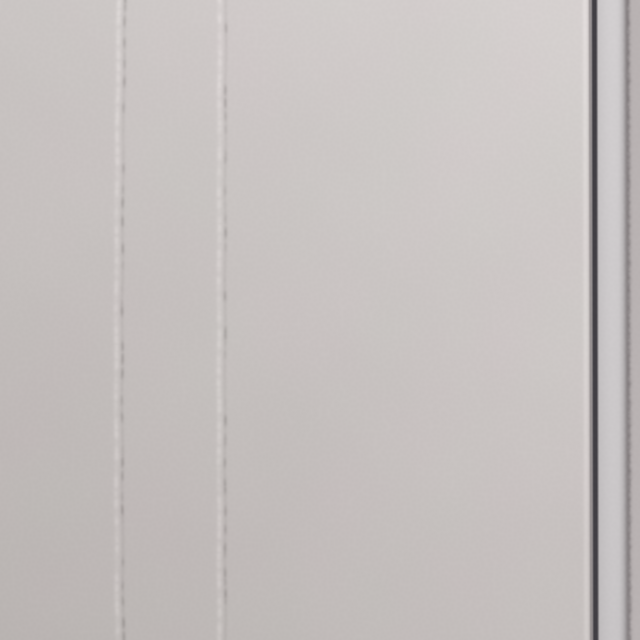
Reproduce this texture procedurally as a Shadertoy shader.

```glsl
// Pale painted panel with two fine raised seams and a dark grooved trim at the right edge.

// Panel shading at the four corners
const vec3 TOP_LEFT     = vec3(0.795, 0.775, 0.769);
const vec3 TOP_RIGHT    = vec3(0.840, 0.819, 0.815);
const vec3 BOTTOM_LEFT  = vec3(0.724, 0.702, 0.694);
const vec3 BOTTOM_RIGHT = vec3(0.776, 0.755, 0.748);

// Seams: x of the bright ridge, and the offset of its shadow
const float SEAM_A = 0.1815;
const float SEAM_B = 0.3422;
const float SEAM_SHADOW = 0.0095;
const float SEAM_WIDTH = 0.0042;

// Trim, from left to right
const float LIP_X    = 0.9150;
const float HAIR_X   = 0.9228;
const float GROOVE_X = 0.9296;
const float STRIP_X  = 0.9350;
const float CREASE_X = 0.9810;
const vec3 GROOVE_COLOR = vec3(0.255, 0.245, 0.265);
const vec3 HAIR_COLOR   = vec3(0.540, 0.515, 0.520);
const vec3 STRIP_COLOR  = vec3(0.765, 0.752, 0.757);
const vec3 CREASE_COLOR = vec3(0.500, 0.475, 0.480);
const vec3 EDGE_COLOR   = vec3(0.725, 0.700, 0.700);

const float MOTTLE = 0.005;
const float GRAIN  = 0.010;

vec2 hash2(vec2 p) {
    vec3 q = fract(p.xyx * vec3(0.1031, 0.1030, 0.0973));
    q += dot(q, q.yzx + 33.33);
    return fract((q.xx + q.yz) * q.zy);
}

// Distance to the nearest scattered cell point
float cellular(vec2 p) {
    vec2 cell = floor(p);
    float nearest = 2.0;
    for (int j = -1; j <= 1; j++) {
        for (int i = -1; i <= 1; i++) {
            vec2 id = cell + vec2(i, j);
            nearest = min(nearest, length(id + hash2(id + 50.0) - p));
        }
    }
    return nearest;
}

// Broad soft variation from layered sines
float mottle(vec2 p) {
    float sum = 0.0, gain = 0.5;
    for (int i = 0; i < 4; i++) {
        sum += gain * sin(p.x + 1.7 * sin(p.y * 0.8)) * cos(p.y - 0.6 * p.x);
        p = mat2(1.3, 1.1, -1.1, 1.3) * p + 2.1;
        gain *= 0.7;
    }
    return sum;
}

// Soft vertical line centred on x = 0
float line(float x, float width) {
    return exp(-x * x / (width * width));
}

vec3 addSeam(vec3 color, vec2 uv, float x, float bow, float seed) {
    float wobble = 0.0005 * sin(uv.y * 43.0 + seed);
    float bend = bow * (uv.y - 0.4) * (uv.y - 0.4);
    float d = uv.x - x - wobble - bend;
    float beads = cellular(vec2(seed, uv.y * 65.0));
    float breaks = cellular(vec2(seed + 9.0, uv.y * 42.0));
    float ridge = 0.022 + 0.034 * smoothstep(0.75, 0.1, beads);
    float shade = 0.026 + 0.070 * smoothstep(0.55, 0.05, breaks);
    color += ridge * line(d, SEAM_WIDTH);
    return color - shade * line(d - SEAM_SHADOW, SEAM_WIDTH * 0.75);
}

vec3 addTrim(vec3 color, vec2 uv, float roughness) {
    float x = uv.x - 0.0020 * (0.5 - uv.y);
    // Rounded strip right of the groove
    float across = clamp((x - STRIP_X) / (CREASE_X - STRIP_X), 0.0, 1.0);
    vec3 strip = STRIP_COLOR + 0.040 * sin(across * 3.14159) + 0.040 * (uv.y - 0.5);
    strip -= 0.10 * smoothstep(0.65, 1.0, across);
    strip = mix(strip, EDGE_COLOR, smoothstep(CREASE_X - 0.002, CREASE_X + 0.006, x));
    color = mix(color, strip, smoothstep(GROOVE_X, STRIP_X, x));

    // Bright lip, hairline and dark groove
    color += 0.045 * line(x - LIP_X, 0.0042);
    color = mix(color, HAIR_COLOR, 0.80 * line(x - HAIR_X, 0.0024));
    color = mix(color, GROOVE_COLOR, smoothstep(0.0068, 0.0018, abs(x - GROOVE_X)));

    // Uneven crease beside the outer edge
    float crease = line(x - CREASE_X - 0.0014 * roughness, 0.0046);
    return mix(color, CREASE_COLOR, crease * (0.78 + 0.25 * roughness));
}

void mainImage(out vec4 fragColor, in vec2 fragCoord) {
    vec2 uv = fragCoord / iResolution.xy;

    // Panel gradient, slightly warm and cool in patches
    vec3 color = mix(mix(BOTTOM_LEFT, BOTTOM_RIGHT, uv.x), mix(TOP_LEFT, TOP_RIGHT, uv.x), uv.y);
    color += MOTTLE * mottle(uv * 7.0);
    color += MOTTLE * vec3(0.6, -0.5, 0.3) * mottle(uv.yx * 11.0 + 4.0);

    color = addSeam(color, uv, SEAM_A, 0.0125, 1.3);
    color = addSeam(color, uv, SEAM_B, 0.0040, 5.7);

    float roughness = cellular(uv * vec2(90.0, 110.0)) - 0.45;
    color = addTrim(color, uv, roughness);

    // Fine surface grain
    color += GRAIN * (cellular(uv * 150.0) - 0.45);
    fragColor = vec4(clamp(color, 0.0, 1.0), 1.0);
}
```
